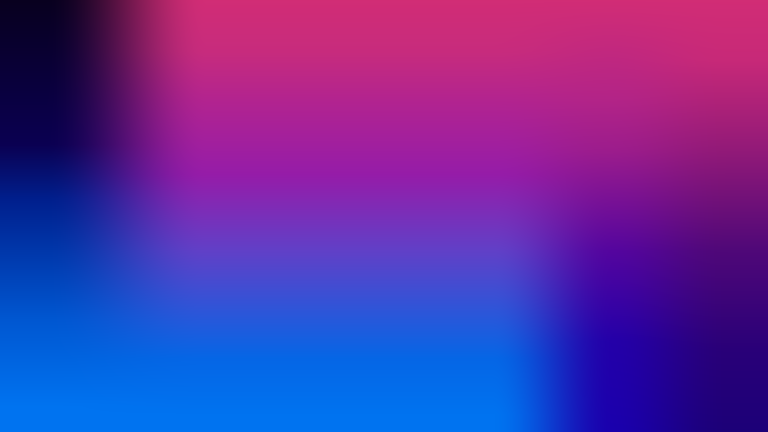
Give the GLSL for this background, as a Shadertoy shader.

```glsl
// Soft colour field: a magenta-to-blue centre between a dark left edge and a violet right edge.

// Moves a colour linearly to the next one between two positions.
vec3 fadeTo(vec3 color, vec3 next, float start, float end, float t) {
    return mix(color, next, clamp((t - start) / (end - start), 0.0, 1.0));
}

// Vertical ramps, with depth 0 at the top and 1 at the bottom.
vec3 centerRamp(float depth, vec3 pink, vec3 azure) {
    vec3 c = fadeTo(pink, vec3(0.78, 0.17, 0.49), 0.0, 0.12, depth);
    c = fadeTo(c, vec3(0.70, 0.14, 0.56), 0.12, 0.23, depth);
    c = fadeTo(c, vec3(0.585, 0.11, 0.66), 0.23, 0.405, depth);
    c = fadeTo(c, vec3(0.38, 0.25, 0.78), 0.405, 0.58, depth);
    c = fadeTo(c, vec3(0.02, 0.40, 0.90), 0.58, 0.83, depth);
    return fadeTo(c, azure, 0.83, 0.96, depth);
}

vec3 leftRamp(float depth, vec3 azure) {
    vec3 c = fadeTo(vec3(0.03, 0.0, 0.12), vec3(0.04, 0.0, 0.32), 0.0, 0.335, depth);
    c = fadeTo(c, vec3(0.0, 0.12, 0.55), 0.335, 0.46, depth);
    c = fadeTo(c, vec3(0.0, 0.34, 0.82), 0.46, 0.74, depth);
    return fadeTo(c, azure, 0.74, 0.94, depth);
}

vec3 violetRamp(float depth, vec3 pink) {
    vec3 c = fadeTo(pink, vec3(0.70, 0.14, 0.53), 0.0, 0.23, depth);
    c = fadeTo(c, vec3(0.61, 0.11, 0.55), 0.23, 0.35, depth);
    c = fadeTo(c, vec3(0.33, 0.02, 0.62), 0.35, 0.58, depth);
    c = fadeTo(c, vec3(0.14, 0.0, 0.66), 0.58, 0.79, depth);
    return fadeTo(c, vec3(0.10, 0.0, 0.68), 0.79, 1.0, depth);
}

vec3 rightRamp(float depth, vec3 pink) {
    vec3 c = fadeTo(pink, vec3(0.78, 0.16, 0.47), 0.0, 0.14, depth);
    c = fadeTo(c, vec3(0.57, 0.10, 0.47), 0.14, 0.35, depth);
    c = fadeTo(c, vec3(0.31, 0.03, 0.47), 0.35, 0.58, depth);
    c = fadeTo(c, vec3(0.16, 0.0, 0.47), 0.58, 0.81, depth);
    return fadeTo(c, vec3(0.11, 0.0, 0.47), 0.81, 1.0, depth);
}

void mainImage(out vec4 fragColor, in vec2 fragCoord) {
    vec2 uv = fragCoord / iResolution.xy;
    float depth = 1.0 - uv.y;
    vec3 pink = vec3(0.82, 0.175, 0.46);
    vec3 azure = vec3(0.0, 0.45, 0.94);

    // Blend the ramps from left to right.
    vec3 color = leftRamp(depth, azure);
    color = mix(color, centerRamp(depth, pink, azure), smoothstep(0.06, 0.27, uv.x));
    color = mix(color, violetRamp(depth, pink), smoothstep(0.64, 0.80, uv.x));
    color = mix(color, rightRamp(depth, pink), smoothstep(0.79, 0.95, uv.x));

    fragColor = vec4(color, 1.0);
}
```
